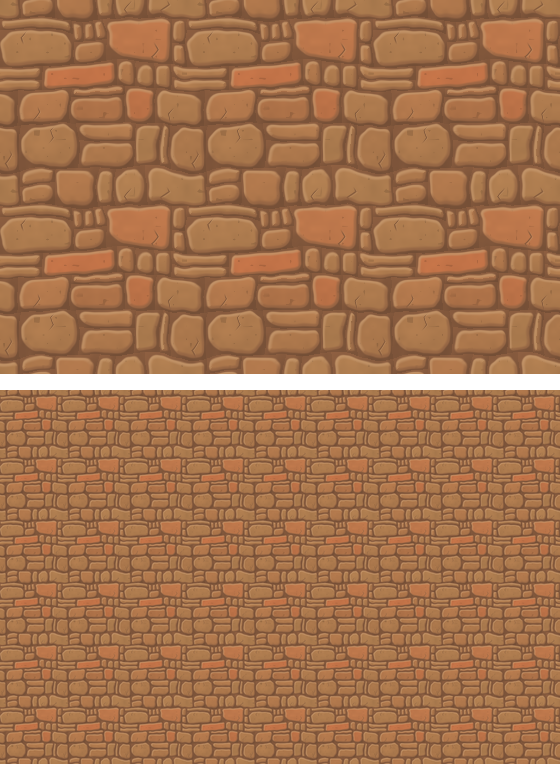
Top, the tile; bottom, the same tile 3 across and 3 down.
Write a WebGL 1 fragment shader that draws this texture.

```glsl
precision highp float;
uniform vec2 u_resolution;

const vec2 REPEATS = vec2(3.0, 2.0);
const float GAP = 0.007;
const vec3 MORTAR_DARK = vec3(0.45, 0.305, 0.21);
const vec3 MORTAR_LIGHT = vec3(0.56, 0.375, 0.255);
const vec3 OCHRE = vec3(0.69, 0.495, 0.315);
const vec3 ROSE = vec3(0.71, 0.465, 0.295);
const vec3 ORANGE = vec3(0.78, 0.45, 0.28);
const vec3 RIM = vec3(0.77, 0.59, 0.42);
const vec3 SHADE = vec3(0.57, 0.385, 0.26);

// splits: 0 whole, negative side by side, positive stacked, above 1 with a top in thirds
struct Course { float base; float height; vec4 joints; vec4 splits; vec4 warmth; };
struct Stone { vec2 q; vec2 extent; float id; float warmth; };

float hash(float n) { return fract(sin(n * 91.73 + 4.1) * 4375.85); }

float hash2(vec2 p) { return fract(sin(dot(p, vec2(127.1, 311.7))) * 4375.85); }

float wrapNoise(vec2 p, float period) {
  p *= period;
  vec2 i = floor(p), f = fract(p);
  vec2 a = floor(mod(i + 0.5, period)), b = floor(mod(i + 1.5, period));
  f = f * f * (3.0 - 2.0 * f);
  return mix(mix(hash2(a), hash2(vec2(b.x, a.y)), f.x),
             mix(hash2(vec2(a.x, b.y)), hash2(b), f.x), f.y);
}

vec2 warp(vec2 p, float period, float amount) {
  return amount * (vec2(wrapNoise(p, period), wrapNoise(p + 0.37, period)) - 0.5);
}

// Layout: five courses of four cells
Course courseAt(float y) {
  if (y < 0.196) return Course(0.0, 0.196, vec4(0.10, 0.30, 0.535, 0.79),
    vec4(0.60, 0.0, -0.36, 0.0), vec4(0.2, 0.3, 0.0, 0.0));
  if (y < 0.43) return Course(0.196, 0.234, vec4(0.10, 0.425, 0.725, 0.91),
    vec4(0.0, 0.56, -0.76, 0.0), vec4(0.1, 0.2, 0.0, 0.15));
  if (y < 0.625) return Course(0.43, 0.195, vec4(0.08, 0.395, 0.66, 0.82),
    vec4(0.0, 0.75, 0.0, 0.0), vec4(0.35, 0.5, 0.8, 0.1));
  if (y < 0.766) return Course(0.625, 0.141, vec4(0.21, 0.615, 0.71, 0.90),
    vec4(0.0, 0.0, -0.5, 0.5), vec4(0.9, 0.3, 0.1, 0.1));
  return Course(0.766, 0.234, vec4(0.40, 0.56, 0.91, 0.98),
    vec4(1.55, 0.0, 0.45, 0.74), vec4(0.3, 0.65, 0.2, 0.05));
}

void cutSpan(inout float pos, inout float size, float ratio, inout float id) {
  float joint = ratio * size;
  if (pos < joint) { size = joint; return; }
  pos -= joint;
  size -= joint;
  id += 0.37;
}

Stone stoneAt(vec2 p) {
  p = fract(p + vec2(0.0, 0.102));
  Course c = courseAt(p.y);
  float x = fract(p.x - c.joints.x);
  vec3 edges = c.joints.yzw - c.joints.x;
  vec4 pick = vec4(1.0, step(edges, vec3(x)));
  float id = dot(pick, vec4(1.0)) + 23.0 * c.base;
  pick -= vec4(pick.yzw, 0.0);
  float left = dot(pick, vec4(0.0, edges));
  vec2 size = vec2(dot(pick, vec4(edges, 1.0)) - left, c.height);
  vec2 pos = vec2(x - left, p.y - c.base);
  float split = dot(pick, c.splits), whole = size.y;
  if (split < 0.0) cutSpan(pos.x, size.x, -split, id);
  if (split > 0.0) cutSpan(pos.y, size.y, fract(split), id);
  if (split > 1.0 && size.y < 0.5 * whole) {
    size.x /= 3.0;
    float third = floor(pos.x / size.x);
    pos.x -= third * size.x;
    id += third * 1.3;
  }
  return Stone(pos - 0.5 * size, 0.5 * size, id, dot(pick, c.warmth));
}

// Tapered box with rounded, unevenly chipped corners
float stoneDistance(vec2 q, vec2 extent, float id) {
  vec2 h = extent - GAP;
  float least = min(h.x, h.y);
  vec2 lean = vec2(hash(id + 5.0), hash(id + 7.0)) * 2.0 - 1.0;
  vec2 inset = min(0.15 * h, 0.013) * (0.5 + 0.5 * lean * clamp(q.yx / h.yx, -1.0, 1.0));
  vec2 e = abs(q) - h + inset;
  float r = min(0.4 * least, 0.022);
  float box = length(max(e + r, 0.0)) + min(max(e.x + r, e.y + r), 0.0) - r;
  float chip = hash(id + dot(sign(q), vec2(1.7, 3.1)));
  float chamfer = 0.707 * (e.x + e.y + least * mix(0.1, 0.6, chip * chip));
  float blend = max(0.015 - abs(box - chamfer), 0.0) / 0.015;
  return max(box, chamfer) + blend * blend * 0.00375;
}

// Jagged line running in from the lower or upper edge
float crackMask(vec2 q, vec2 extent, float id, float aa) {
  float side = hash(id + 11.0) < 0.5 ? -1.0 : 1.0;
  float along = q.y * side / extent.y;
  float zig = abs(fract(q.y * 13.0 + hash(id)) - 0.5) * 0.055;
  float x = q.x - extent.x * (hash(id + 3.0) - 0.5) - zig - 0.25 * q.y;
  float reach = smoothstep(0.05, 0.35, along) * (1.0 - smoothstep(0.75, 0.95, along));
  float present = step(0.08, min(extent.x, extent.y)) * step(0.3, hash(id + 9.0));
  return present * reach * (1.0 - smoothstep(0.0, 0.002 + aa, abs(x)));
}

void main() {
  vec2 p = gl_FragCoord.xy / u_resolution * REPEATS;
  float aa = REPEATS.y / u_resolution.y;
  Stone s = stoneAt(p + warp(p, 5.0, 0.05) + warp(p, 17.0, 0.014));
  float d = stoneDistance(s.q, s.extent, s.id);
  vec2 step2 = vec2(0.003, 0.0);
  vec2 slope = vec2(stoneDistance(s.q + step2.xy, s.extent, s.id),
                    stoneDistance(s.q + step2.yx, s.extent, s.id)) - d;
  float light = dot(slope / max(length(slope), 0.0001), vec2(-0.55, 0.835));
  float mottle = wrapNoise(p, 9.0) * 0.6 + wrapNoise(p, 31.0) * 0.4;

  // Mortar, darker beneath each stone
  vec3 mortar = mix(MORTAR_DARK, MORTAR_LIGHT, clamp(0.5 + 0.35 * light + 0.5 * (mottle - 0.5), 0.0, 1.0));

  // Stone face with stains, pits and cracks
  vec3 face = mix(OCHRE, ROSE, clamp(s.warmth * 2.0, 0.0, 1.0));
  face = mix(face, ORANGE, clamp(s.warmth * 2.0 - 1.0, 0.0, 1.0));
  face *= 0.98 + 0.05 * (hash(s.id + 2.0) - 0.5) + 0.09 * (mottle - 0.5) + 0.025 * s.q.y / s.extent.y;
  face *= 1.0 - 0.12 * smoothstep(0.88, 0.97, wrapNoise(p + 0.21, 43.0));
  face = mix(face, RIM, 0.35 * crackMask(s.q - vec2(0.005, -0.002), s.extent, s.id, aa));
  face = mix(face, SHADE * 0.85, 0.8 * crackMask(s.q, s.extent, s.id, aa));

  // Bevel: lit above and left, shaded below and right
  vec3 bevel = mix(SHADE, RIM, smoothstep(-0.45, 0.4, light));
  float band = smoothstep(-0.017 - aa, -0.011 + aa, d);
  vec3 stone = mix(face, bevel, band * (0.45 + 0.4 * abs(light)));
  gl_FragColor = vec4(mix(stone, mortar, smoothstep(-aa, aa, d)), 1.0);
}
```
